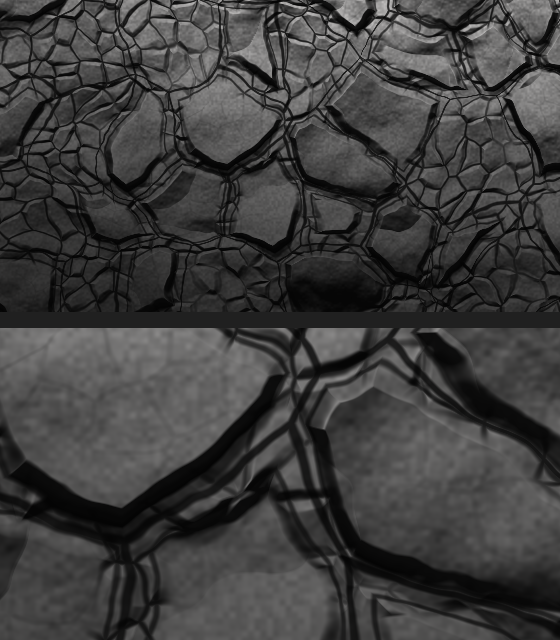
Top: the whole. Bottom: its middle third, enlarged.
A WebGL 1 fragment shader for this texture:

```glsl
precision highp float;
uniform vec2 u_resolution;

const vec3 LIGHT = vec3(-0.12, 0.66, 0.74);
const vec3 STONE = vec3(1.0, 0.992, 0.988);

float hash(vec2 p) {
  vec3 q = fract(vec3(p.xyx) * 0.1031);
  q += dot(q, q.yzx + 33.33);
  return fract((q.x + q.y) * q.z);
}

vec2 jitter(vec2 cell) {
  return 0.08 + 0.84 * vec2(hash(cell), hash(cell + 71.7));
}

float noise(vec2 p) {
  vec2 i = floor(p), f = fract(p);
  f = f * f * (3.0 - 2.0 * f);
  return mix(mix(hash(i), hash(i + vec2(1.0, 0.0)), f.x),
             mix(hash(i + vec2(0.0, 1.0)), hash(i + 1.0), f.x), f.y);
}

vec2 drift(vec2 p) {
  return vec2(noise(p), noise(p + 37.4)) - 0.5;
}

// Voronoi cells: x = distance to border, yz = offset to site, w = cell id
vec4 cells(vec2 p, float scale) {
  vec2 base = floor(p * scale), f = fract(p * scale);
  vec2 nearest = vec2(0.0), toSite = vec2(4.0);
  for (int y = -1; y <= 1; y++) {
    for (int x = -1; x <= 1; x++) {
      vec2 g = vec2(float(x), float(y));
      vec2 r = g + jitter(base + g) - f;
      if (dot(r, r) < dot(toSite, toSite)) {
        toSite = r;
        nearest = g;
      }
    }
  }
  float border = 4.0;
  for (int y = -2; y <= 2; y++) {
    for (int x = -2; x <= 2; x++) {
      vec2 g = nearest + vec2(float(x), float(y));
      vec2 r = g + jitter(base + g) - f;
      vec2 across = r - toSite;
      if (dot(across, across) > 0.0001)
        border = min(border, dot(0.5 * (r + toSite), normalize(across)));
    }
  }
  return vec4(vec3(border, toSite) / scale, hash(base + nearest + 19.3));
}

// Offset along a direction chosen by the cell id
float tilt(vec4 cell) {
  float angle = cell.w * 43.0;
  return dot(cell.yz, vec2(cos(angle), sin(angle)));
}

// x = height of the crust, y = darkness of its cracks
vec2 crust(vec2 p) {
  vec2 w = p + 0.085 * drift(p * 4.0) + 0.026 * drift(p * 13.0)
         + 0.006 * drift(p * 42.0);
  vec4 plate = cells(w + 3.0, 3.8);
  vec4 chip = cells(w + 0.03 * drift(p * 7.0) + 9.0, 14.5);

  // Large plates stand inside a net of small chips
  float margin = mix(0.008, 0.038, fract(plate.w * 7.3))
               + 0.03 * (noise(p * 9.0) - 0.5);
  float rim = plate.x - margin - step(plate.w, 0.27);
  float onPlate = smoothstep(0.0, 0.022, rim);
  float crease = abs(noise(w * 4.6 + plate.w * 50.0) - 0.5);
  float plateRise = 0.012 + 0.24 * tilt(plate) + 0.12 * crease;
  float chipRise = smoothstep(0.0, 0.014, chip.x) * (0.005 + 0.2 * tilt(chip));

  float height = 0.075 * noise(p * 4.8 + 5.0) + 0.02 * noise(w * 12.0)
               + 0.0034 * noise(w * 38.0) + 0.0011 * noise(p * 110.0)
               + onPlate * plateRise + (1.0 - onPlate) * chipRise;

  // Fine net, plate outlines and wider trunk cracks
  float wear = smoothstep(0.15, 0.6, noise(p * 8.0 + 21.0));
  float net = 1.0 - smoothstep(0.0005, 0.0052, chip.x);
  net *= mix(0.4 + 0.5 * wear, 0.1 * wear, onPlate);
  float outline = 0.75 * (1.0 - smoothstep(0.0008, 0.0055, abs(rim)));
  float trunkWidth = 0.002 + 0.008 * noise(p * 6.0 + 60.0);
  float trunk = 0.9 * (1.0 - smoothstep(0.3 * trunkWidth, trunkWidth, plate.x));
  return vec2(height, max(net, max(outline, trunk)));
}

void main() {
  vec2 p = gl_FragCoord.xy / u_resolution.y;
  vec2 uv = gl_FragCoord.xy / u_resolution;
  float delta = 0.003;

  // Relief lit from above
  vec2 here = crust(p);
  vec2 slope = vec2(crust(p + vec2(delta, 0.0)).x,
                    crust(p + vec2(0.0, delta)).x) - here.x;
  vec3 normal = normalize(vec3(-slope / delta, 1.0));
  float shade = max(dot(normal, LIGHT) / LIGHT.z, 0.1);

  // Soft shadow cast by higher ground above
  float overhang = crust(p + vec2(-0.004, 0.026)).x - here.x;
  shade *= 1.0 - 0.6 * smoothstep(0.008, 0.04, overhang);

  // Light falls off towards the bottom and the left
  float exposure = mix(0.17, 0.52, pow(uv.y, 1.4));
  exposure *= mix(0.78, 1.04, smoothstep(0.0, 0.6, uv.x));
  float grain = 0.9 + 0.2 * noise(p * 150.0);

  float tone = exposure * shade * grain * (1.0 - 0.86 * here.y) + 0.012;
  gl_FragColor = vec4(STONE * tone, 1.0);
}
```
